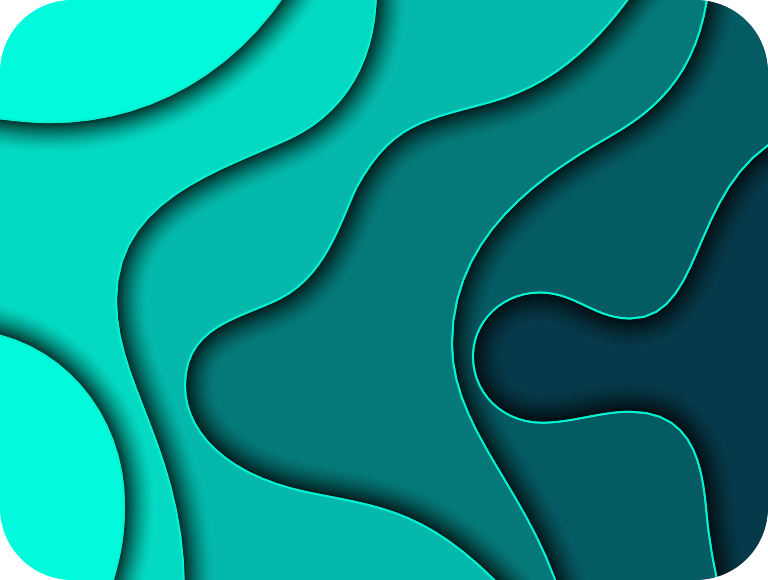
A WebGL 1 fragment shader for this background:

```glsl
precision highp float;
uniform vec2 u_resolution;

#define CANVAS vec2(7.68, 5.79)
#define CORNER_RADIUS 0.72
#define SHADOW_WIDTH 0.31
#define SHADOW_DEPTH 0.8
#define RIM_WIDTH 0.022
#define CURVE_STEPS 14

const vec3 PAPER = vec3(1.0);
const vec3 RIM = vec3(0.0, 0.95, 0.82);
const vec3 MINT = vec3(0.0, 0.98, 0.86);
const vec3 AQUA = vec3(0.015, 0.85, 0.76);
const vec3 TURQUOISE = vec3(0.015, 0.72, 0.67);
const vec3 TEAL = vec3(0.02, 0.475, 0.475);
const vec3 PETROL = vec3(0.02, 0.355, 0.39);
const vec3 NAVY = vec3(0.025, 0.225, 0.29);

// Path state: the point being shaded, the pen, and the running distance
vec2 point;
vec2 pen;
float nearestSq;
float side;
float pixel;

void start(vec2 origin) {
  pen = origin;
  nearestSq = 1e3;
  side = -1.0;
}

// Straight piece: keeps the least distance, flips side when crossed on the left
void lineTo(vec2 end) {
  vec2 along = end - pen;
  vec2 rel = point - pen;
  vec2 gap = rel - along * clamp(dot(rel, along) / dot(along, along), 0.0, 1.0);
  nearestSq = min(nearestSq, dot(gap, gap));
  if ((pen.y > point.y) != (end.y > point.y)) {
    if (rel.x > along.x * rel.y / along.y) side = -side;
  }
  pen = end;
}

// Cubic curve from the pen to the end, shaped by two handles
void bend(vec2 h1, vec2 h2, vec2 end) {
  vec2 from = pen;
  for (int i = 1; i <= CURVE_STEPS; i++) {
    float t = float(i) / float(CURVE_STEPS);
    float s = 1.0 - t;
    lineTo(s * s * s * from + 3.0 * s * t * (s * h1 + t * h2) + t * t * t * end);
  }
}

// Lays the sheet right of the path under the ones before, with shadow and rim
vec3 reveal(vec3 upper, vec3 sheet) {
  float d = side * sqrt(nearestSq);
  float fade = 1.0 - clamp(d / SHADOW_WIDTH, 0.0, 1.0);
  vec3 shaded = sheet * (1.0 - SHADOW_DEPTH * pow(fade, 1.5));
  vec3 color = mix(upper, shaded, smoothstep(-0.5 * pixel, 0.5 * pixel, d));
  float line = 0.5 * RIM_WIDTH;
  float rim = 1.0 - smoothstep(line - 0.5 * pixel, line + 0.5 * pixel, abs(d));
  return mix(color, RIM, rim);
}

float roundedBox(vec2 p, vec2 halfSize, float radius) {
  vec2 q = abs(p) - halfSize + radius;
  return length(max(q, 0.0)) + min(max(q.x, q.y), 0.0) - radius;
}

void main() {
  point = gl_FragCoord.xy / u_resolution * CANVAS;
  pixel = CANVAS.x / u_resolution.x;
  vec3 color = MINT;

  // Two bright mounds on the left, joined outside the canvas
  start(vec2(3.0, 6.09));
  bend(vec2(2.4, 5.04), vec2(1.45, 4.57), vec2(0.5, 4.57));
  bend(vec2(0.15, 4.57), vec2(-0.5, 4.67), vec2(-1.0, 4.79));
  lineTo(vec2(-1.0, 2.54));
  bend(vec2(-0.6, 2.57), vec2(-0.3, 2.53), vec2(0.0, 2.44));
  bend(vec2(0.75, 2.24), vec2(1.24, 1.54), vec2(1.24, 0.76));
  bend(vec2(1.24, 0.39), vec2(1.2, 0.19), vec2(1.0, -0.41));
  color = reveal(color, AQUA);

  // Long left wave
  start(vec2(3.76, 5.89));
  bend(vec2(3.76, 5.19), vec2(3.45, 4.67), vec2(2.9, 4.41));
  bend(vec2(2.15, 4.07), vec2(1.16, 3.79), vec2(1.16, 2.79));
  bend(vec2(1.16, 1.94), vec2(1.84, 1.29), vec2(1.84, -0.11));
  color = reveal(color, TURQUOISE);

  // Central basin
  start(vec2(6.45, 6.04));
  bend(vec2(6.05, 5.44), vec2(5.6, 4.96), vec2(4.9, 4.77));
  bend(vec2(4.25, 4.59), vec2(3.92, 4.57), vec2(3.56, 3.91));
  bend(vec2(3.39, 3.54), vec2(3.25, 3.04), vec2(2.8, 2.81));
  bend(vec2(2.4, 2.61), vec2(1.85, 2.54), vec2(1.85, 1.94));
  bend(vec2(1.85, 1.49), vec2(2.25, 1.04), vec2(3.1, 0.87));
  bend(vec2(3.85, 0.72), vec2(4.3, 0.69), vec2(5.1, -0.16));
  color = reveal(color, TEAL);

  // Right wave
  start(vec2(7.09, 5.94));
  bend(vec2(7.0, 5.14), vec2(6.65, 4.74), vec2(6.1, 4.43));
  bend(vec2(5.4, 4.03), vec2(4.52, 3.44), vec2(4.52, 2.36));
  bend(vec2(4.52, 1.49), vec2(5.3, 0.89), vec2(5.62, -0.21));
  color = reveal(color, PETROL);

  // Deepest inlet with its round head
  start(vec2(9.0, 4.89));
  bend(vec2(8.5, 4.74), vec2(8.0, 4.59), vec2(7.68, 4.34));
  bend(vec2(6.9, 3.79), vec2(7.02, 2.61), vec2(6.3, 2.61));
  bend(vec2(5.95, 2.61), vec2(5.75, 2.87), vec2(5.4, 2.87));
  bend(vec2(5.03, 2.87), vec2(4.73, 2.59), vec2(4.73, 2.23));
  bend(vec2(4.73, 1.86), vec2(5.03, 1.57), vec2(5.42, 1.57));
  bend(vec2(5.72, 1.57), vec2(6.0, 1.68), vec2(6.3, 1.68));
  bend(vec2(7.12, 1.68), vec2(7.02, 0.79), vec2(7.1, 0.39));
  bend(vec2(7.12, 0.24), vec2(7.15, 0.09), vec2(7.22, -0.21));
  color = reveal(color, NAVY);

  // Rounded card corners
  float card = roundedBox(point - 0.5 * CANVAS, 0.5 * CANVAS, CORNER_RADIUS);
  gl_FragColor = vec4(mix(color, PAPER, smoothstep(-0.5 * pixel, 0.5 * pixel, card)), 1.0);
}
```
